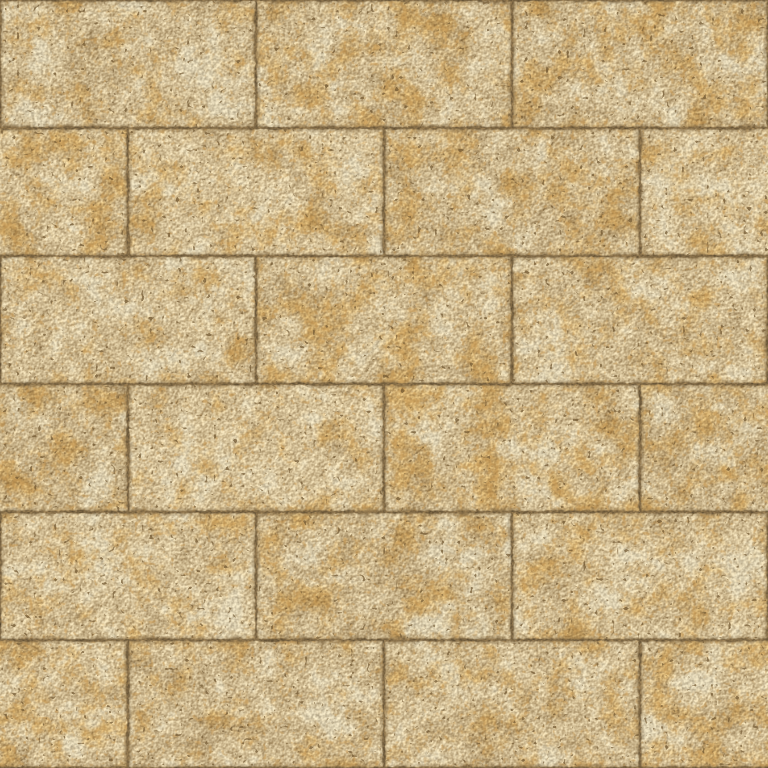
Write a Shadertoy shader that draws this texture.

```glsl
// Sandstone block wall in running bond: three blocks across, six courses high.
// A box distance gives the thin worn joints; layered gradient noise gives
// the sandy grain, dark pits, ochre staining and pale weathered patches.

const vec2  BLOCKS       = vec2(3.0, 6.0);
const float JOINT_HALF   = 0.0018;  // half width of a joint
const float JOINT_WOBBLE = 0.0013;  // raggedness of the block edges
const float EDGE_SHADE   = 0.0050;  // reach of the soft dirt beside a joint
const float CORNER       = 0.0030;  // corner radius of a block
const float GRAIN_SCALE  = 215.0;   // grains across the canvas
const float PIT_SCALE    = 185.0;
const float SPECK_SCALE  = 130.0;   // ochre specks
const float STAIN_SCALE  = 19.0;    // ochre washes
const float CLOUD_SCALE  = 12.0;    // broad weathering
const vec2  LIGHT_STEP   = vec2(-0.0010, 0.0013);

const vec3 STONE_SHADE = vec3(0.57, 0.47, 0.31);
const vec3 STONE_LIGHT = vec3(0.94, 0.87, 0.71);
const vec3 OCHRE       = vec3(0.78, 0.60, 0.33);
const vec3 WASH        = vec3(0.97, 0.89, 0.72);  // multiplies stained stone
const vec3 PALE        = vec3(0.86, 0.83, 0.73);
const vec3 PIT         = vec3(0.45, 0.35, 0.20);
const vec3 JOINT       = vec3(0.49, 0.40, 0.26);

// Integer hash of a lattice point, 0 to 1
float hash(vec2 cell) {
    uvec2 q = uvec2(ivec2(cell)) * uvec2(1597334673u, 3812015801u);
    uint n = (q.x ^ q.y) * 1597334673u;
    n = (n ^ (n >> 15)) * 2246822519u;
    n ^= n >> 13;
    return float(n >> 8) / 16777216.0;
}

float cornerSlope(vec2 cell, vec2 offset) {
    float angle = 6.28319 * hash(cell);
    return dot(vec2(cos(angle), sin(angle)), offset);
}

// Gradient noise, roughly -0.7 to 0.7
float noise(vec2 p) {
    vec2 i = floor(p), f = p - i;
    vec2 u = f * f * f * (f * (f * 6.0 - 15.0) + 10.0);
    vec2 e = vec2(1.0, 0.0);
    return mix(mix(cornerSlope(i, f), cornerSlope(i + e, f - e), u.x),
               mix(cornerSlope(i + e.yx, f - e.yx), cornerSlope(i + 1.0, f - 1.0), u.x), u.y);
}

// Octaves are turned and shifted so that the lattice stays hidden
float fbm(vec2 p) {
    float sum = 0.0, gain = 1.0;
    for (int i = 0; i < 4; i++) {
        sum += gain * noise(p);
        p = mat2(1.6, 1.2, -1.2, 1.6) * p + 17.3;
        gain *= 0.6;
    }
    return sum;
}

// Height of the sandy surface
float grit(vec2 p) {
    vec2 q = mat2(0.8, 0.6, -0.6, 0.8) * p * GRAIN_SCALE;
    return noise(q) + 0.6 * noise(mat2(1.3, 0.9, -0.9, 1.3) * q + 31.7);
}

float roundBox(vec2 p, vec2 halfSize, float radius) {
    vec2 q = abs(p) - halfSize + radius;
    return length(max(q, 0.0)) + min(max(q.x, q.y), 0.0) - radius;
}

void mainImage(out vec4 fragColor, in vec2 fragCoord) {
    vec2 uv = fragCoord / iResolution.xy;
    float pixel = 1.0 / min(iResolution.x, iResolution.y);

    // Running bond: the bottom course and every second one above shift by half
    vec2 grid = uv * BLOCKS;
    grid.x += 0.5 * (1.0 - mod(floor(grid.y), 2.0));
    vec2 block = floor(grid);
    block.x = mod(block.x, BLOCKS.x);
    vec2 local = (fract(grid) - 0.5) / BLOCKS;
    float blockTone = hash(block + 41.0) - 0.5;
    float blockHue  = hash(block + 87.0) - 0.5;

    // Each block samples its own part of the stone
    vec2 p = local + block * vec2(1.37, 2.11) + 3.0;

    // Grain lit from the upper left, over broad light and dark drift
    float height = grit(p);
    float relief = height - grit(p + LIGHT_STEP);
    float mottle = fbm(p * 48.0);
    float cloud  = fbm(p * CLOUD_SCALE + 53.0);
    float stain  = fbm(p * STAIN_SCALE + 9.0) + 0.3 * blockHue;
    float tone = 0.67 + 0.46 * height + 0.20 * relief + 0.25 * mottle
               + 0.20 * cloud - 0.10 * stain + 0.08 * blockTone;
    vec3 color = mix(STONE_SHADE, STONE_LIGHT, clamp(tone, 0.0, 1.08));

    // Ochre washes with denser specks inside them
    color *= mix(vec3(1.0), WASH, smoothstep(-0.15, 0.75, stain + 0.25 * mottle));
    float speck = noise(p * SPECK_SCALE + 19.0) + 0.6 * noise(p * 250.0 + 3.0);
    color = mix(color, OCHRE, 0.60 * smoothstep(0.05, 0.75, speck + 0.4 * stain));

    // Pale weathered patches that keep some of the grain
    float pale = smoothstep(0.1, 0.8, cloud + 0.55 * mottle - 0.5 * stain);
    color = mix(color, PALE * (0.98 + 0.25 * height), 0.55 * pale);

    // Small dark pits
    float pit = noise(p * PIT_SCALE + 71.0) + 0.4 * noise(p * 80.0 + 11.0);
    color = mix(color, PIT, 0.75 * smoothstep(0.34, 0.62, pit));

    // Ragged joints with dirt gathered unevenly along the block edges
    float wobble = noise(p * 52.0) + 0.8 * noise(p * 150.0 + 5.0);
    float wear = noise(uv * 24.0 + 7.0);
    float edge = roundBox(local, 0.5 / BLOCKS, CORNER) + JOINT_HALF + JOINT_WOBBLE * wobble;
    float dirt = smoothstep(-EDGE_SHADE, 0.0, edge) * (0.30 + 0.35 * wobble + 0.3 * wear);
    color = mix(color, JOINT, clamp(dirt, 0.0, 0.6));
    float soft = max(pixel, 0.0011);
    vec3 mortar = JOINT * (1.0 + 0.35 * height + 0.25 * wear);
    color = mix(color, mortar, 0.92 * smoothstep(-soft, soft, edge));

    fragColor = vec4(clamp(color, 0.0, 1.0), 1.0);
}
```
